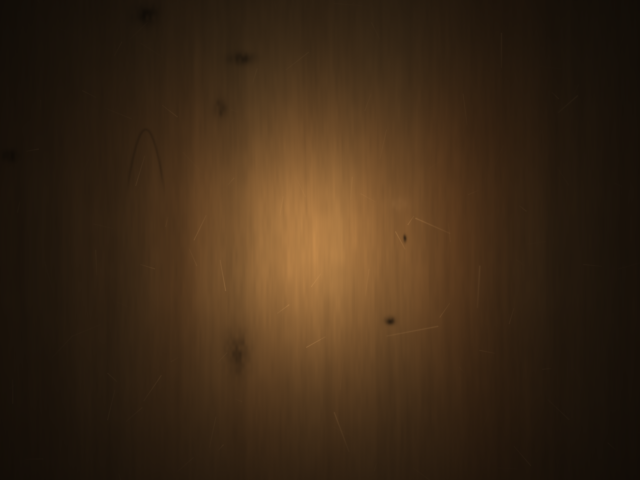
Give the GLSL for this texture, as a Shadertoy shader.

```glsl
// Draws a dark, worn wooden board with vertical grain, lit by a warm central glow.
#define GLOW_CENTER vec2(-0.008, -0.010)
#define GLOW_RADIUS 0.277
#define GLOW_PEAK 0.715
#define GRAIN_DEPTH 0.13
#define SCRATCH_CELL 0.105
#define SCRATCH_LIGHT 0.13
#define WARM_WOOD vec3(1.0, 0.625, 0.315)
#define PALE_WOOD vec3(0.97, 0.69, 0.385)

float hash(vec2 p) {
    vec3 q = fract(vec3(p.xyx) * 0.1031);
    q += dot(q, q.yzx + 33.33);
    return fract((q.x + q.y) * q.z);
}

float noise(vec2 p) {
    vec2 cell = floor(p), f = fract(p);
    f = f * f * (3.0 - 2.0 * f);
    float low = mix(hash(cell), hash(cell + vec2(1, 0)), f.x);
    float high = mix(hash(cell + vec2(0, 1)), hash(cell + vec2(1, 1)), f.x);
    return mix(low, high, f.y);
}

float fbm(vec2 p) {
    float sum = 0.0, weight = 0.5;
    for (int i = 0; i < 4; i++) {
        sum += weight * noise(p);
        p = p * 2.03 + 17.1;
        weight *= 0.5;
    }
    return sum / 0.9375;
}

// Soft line from a to b
float scratch(vec2 p, vec2 a, vec2 b, float width) {
    vec2 ab = b - a;
    float along = clamp(dot(p - a, ab) / dot(ab, ab), 0.0, 1.0);
    float d = length(p - a - ab * along);
    return exp(-d * d / (width * width)) * (0.45 + 0.55 * along);
}

// Ragged soft stain
float stain(vec2 p, vec2 center, vec2 size) {
    vec2 q = (p - center) / size;
    float ragged = 0.55 + 0.9 * noise(p * vec2(150.0, 80.0));
    return exp(-dot(q, q)) * ragged;
}

// Vertical fibres, from broad bands to fine streaks
float grain(vec2 p) {
    p.x += 0.008 * (noise(p * vec2(5.0, 2.5)) - 0.5);
    float bands = fbm(p * vec2(16.0, 0.9) + 31.0) - 0.5;
    float fibres = fbm(p * vec2(75.0, 3.0) + 57.0) - 0.5;
    float flecks = noise(p * vec2(190.0, 30.0) + 83.0) - 0.5;
    return 1.1 * bands + 1.0 * fibres + 0.4 * flecks;
}

// Faint short scratches, one per cell
float scatteredScratches(vec2 p) {
    vec2 home = floor(p / SCRATCH_CELL);
    float sum = 0.0;
    for (int j = -1; j <= 1; j++) {
        for (int i = -1; i <= 1; i++) {
            vec2 cell = home + vec2(i, j) + 40.0;
            vec2 offset = vec2(hash(cell), hash(cell + 71.0));
            vec2 middle = (cell - 40.0 + offset) * SCRATCH_CELL;
            float angle = 6.2832 * hash(cell + 13.0);
            float reach = mix(0.006, 0.032, hash(cell + 29.0));
            vec2 arm = reach * vec2(cos(angle), sin(angle));
            float strength = hash(cell + 47.0);
            sum += strength * strength * scratch(p, middle - arm, middle + arm, 0.0015);
        }
    }
    return sum;
}

float largeScratches(vec2 p) {
    float sum = scratch(p, vec2(0.328, -0.140), vec2(0.333, -0.055), 0.0020);
    sum += scratch(p, vec2(0.270, 0.014), vec2(0.200, 0.045), 0.0018);
    sum += scratch(p, vec2(0.140, -0.200), vec2(0.245, -0.180), 0.0018);
    sum += scratch(p, vec2(0.378, 0.360), vec2(0.378, 0.430), 0.0018);
    sum += scratch(p, vec2(0.497, 0.266), vec2(0.536, 0.300), 0.0018);
    return sum + scratch(p, vec2(0.060, -0.440), vec2(0.030, -0.360), 0.0018);
}

float darkMarks(vec2 p) {
    float sum = 0.60 * stain(p, vec2(0.146, -0.168), vec2(0.009, 0.008));
    sum += 0.65 * stain(p, vec2(0.177, 0.003), vec2(0.0035, 0.007));
    sum += 0.28 * stain(p, vec2(-0.172, -0.235), vec2(0.025, 0.045));
    sum += 0.35 * stain(p, vec2(-0.163, 0.378), vec2(0.025, 0.012));
    sum += 0.35 * stain(p, vec2(-0.363, 0.470), vec2(0.024, 0.022));
    sum += 0.25 * stain(p, vec2(-0.207, 0.274), vec2(0.012, 0.022));
    sum += 0.40 * stain(p, vec2(-0.646, 0.175), vec2(0.015, 0.012));
    // Arched growth ring
    float x = p.x + 0.363;
    float arch = (p.y - 0.23 + 85.0 * x * x) / sqrt(1.0 + 28900.0 * x * x);
    float fade = smoothstep(0.08, 0.16, p.y);
    return sum + 0.16 * fade * exp(-arch * arch / 0.00001);
}

void mainImage(out vec4 fragColor, in vec2 fragCoord) {
    vec2 p = (fragCoord - 0.5 * iResolution.xy) / iResolution.y;
    // Light falls off from the glow, a little slower upward and downward
    vec2 ray = (p - GLOW_CENTER) * vec2(1.03, 0.95) / GLOW_RADIUS;
    float light = GLOW_PEAK / (1.0 + dot(ray, ray));
    // Warm strips beside a paler middle, with pale wood at the top
    float warmth = 0.35 + 0.5 * exp(-pow((p.x - 0.34) / 0.13, 2.0));
    warmth += 0.25 * exp(-pow((p.x + 0.30) / 0.07, 2.0));
    warmth += 0.6 * (fbm(p * vec2(7.0, 2.0) + 9.0) - 0.5);
    warmth -= 0.35 * smoothstep(0.2, 0.45, p.y) + 0.25 * light;
    vec3 wood = mix(PALE_WOOD, WARM_WOOD, clamp(warmth, 0.0, 1.0));
    float shade = 1.0 + GRAIN_DEPTH * grain(p) + 0.08 * (fbm(p * 9.0 + 5.0) - 0.5);
    shade *= 1.0 - min(darkMarks(p), 0.75);
    vec3 color = wood * light * shade;
    // Pale wear catches the light
    float wear = scatteredScratches(p) + largeScratches(p);
    wear += 0.5 * stain(p, vec2(0.163, 0.075), vec2(0.022, 0.012));
    color += SCRATCH_LIGHT * wear * (0.12 + light) * vec3(0.9, 0.75, 0.55);
    fragColor = vec4(clamp(color, 0.0, 1.0), 1.0);
}
```
